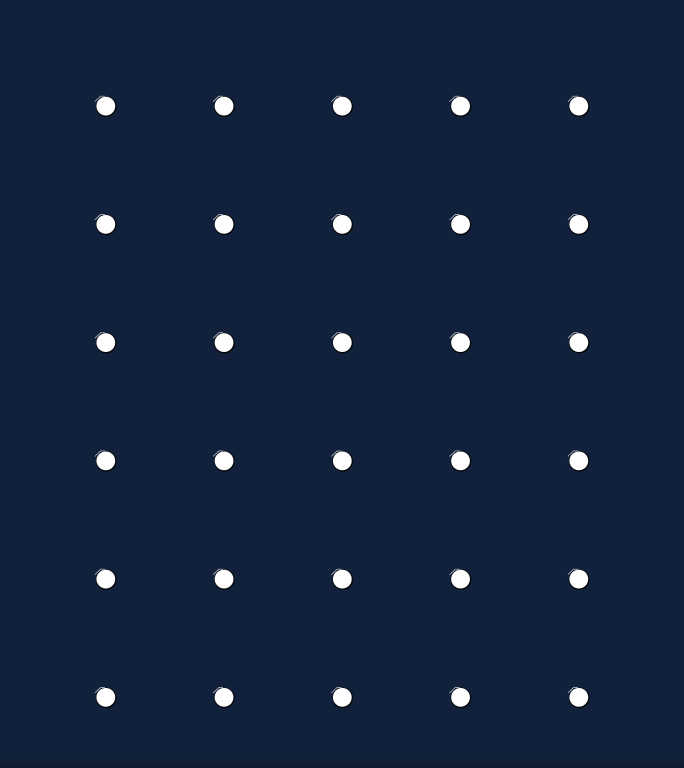
Reproduce this pattern procedurally as a Shadertoy shader.

```glsl
// Lengths are fractions of the canvas height.
const vec2 GRID_COUNT = vec2(5.0, 6.0);
const float PITCH = 0.15397;
const vec2 GRID_CENTER = vec2(0.0004, 0.4769);  // x is measured from the middle

const float DOT_RADIUS = 0.0122;
const float RIM_RADIUS = 0.0134;
const vec2 RIM_OFFSET = vec2(0.0005, -0.0006);

const vec2 GLINT_LEFT = vec2(-0.0138, 0.0062);
const vec2 GLINT_CORNER = vec2(-0.0068, 0.0129);
const vec2 GLINT_RIGHT = vec2(-0.0018, 0.0129);
const float GLINT_HALF_WIDTH = 0.0005;
const float GLINT_STRENGTH = 0.7;

const float EDGE_SHADE_HEIGHT = 0.018;
const float EDGE_SHADE_STRENGTH = 0.15;

const vec3 NAVY = vec3(0.07, 0.13, 0.23);
const vec3 WHITE = vec3(1.0);
const vec3 RIM_BLACK = vec3(0.01, 0.015, 0.025);

float segmentDistance(vec2 p, vec2 a, vec2 b) {
    vec2 ab = b - a;
    float t = clamp(dot(p - a, ab) / dot(ab, ab), 0.0, 1.0);
    return length(p - a - ab * t);
}

// Antialiased fill of a signed distance, one pixel wide.
float coverage(float d, float pixel) {
    return clamp(0.5 - d / pixel, 0.0, 1.0);
}

// Position relative to the nearest dot of the finite grid.
vec2 nearestDot(vec2 p) {
    vec2 halfSpan = 0.5 * (GRID_COUNT - 1.0);
    vec2 index = floor((p - GRID_CENTER) / PITCH + halfSpan + 0.5);
    index = clamp(index, vec2(0.0), GRID_COUNT - 1.0);
    return p - GRID_CENTER - (index - halfSpan) * PITCH;
}

void mainImage(out vec4 fragColor, in vec2 fragCoord) {
    float pixel = 1.0 / iResolution.y;
    vec2 p = vec2(fragCoord.x - 0.5 * iResolution.x, fragCoord.y) * pixel;
    vec2 q = nearestDot(p);

    // Ground, slightly darker along the lower edge
    float edgeShade = 1.0 - smoothstep(0.0, EDGE_SHADE_HEIGHT, p.y);
    vec3 color = NAVY * (1.0 - EDGE_SHADE_STRENGTH * edgeShade);

    // Dark rim, heavier at the lower right
    float rim = length(q - RIM_OFFSET) - RIM_RADIUS;
    color = mix(color, RIM_BLACK, coverage(rim, pixel));

    // Bent hairline at the upper left
    float glint = min(segmentDistance(q, GLINT_LEFT, GLINT_CORNER),
                      segmentDistance(q, GLINT_CORNER, GLINT_RIGHT));
    color = mix(color, WHITE, GLINT_STRENGTH * coverage(glint - GLINT_HALF_WIDTH, pixel));

    // White dot
    color = mix(color, WHITE, coverage(length(q) - DOT_RADIUS, pixel));

    fragColor = vec4(color, 1.0);
}
```
